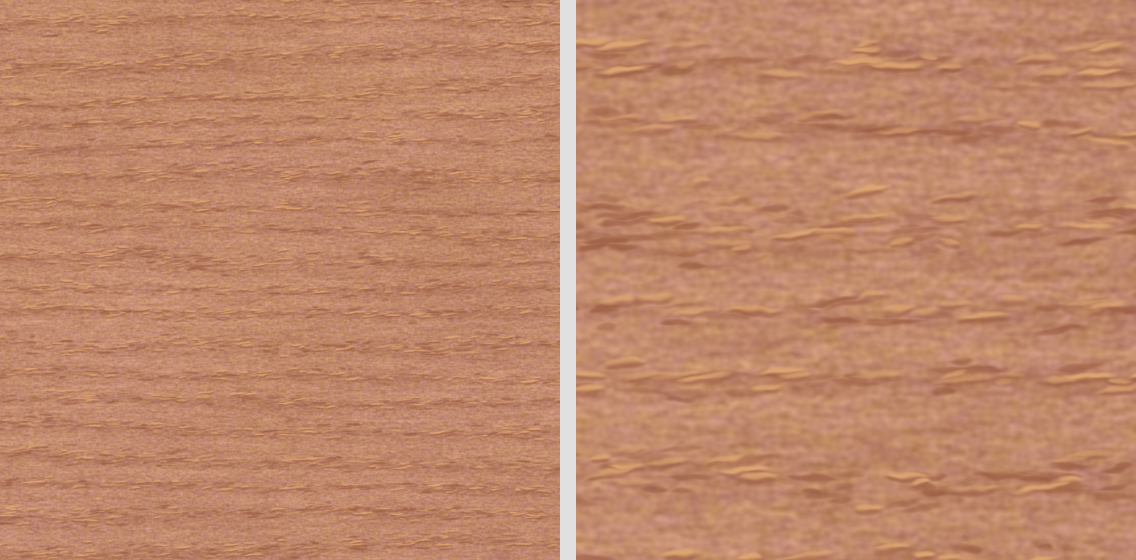
Left, the full canvas; right, a detail of the centre.
Write a Shadertoy shader that draws this texture.

```glsl
// Planed ring-porous wood with its grain running left to right.
// Warped rings set soft tone bands; ragged tapered pores, pale or
// reddish, crowd along each ring over fine stretched fibre noise.

vec2 hash2(vec2 p) {
    vec3 q = fract(p.xyx * vec3(0.1031, 0.1030, 0.0973));
    q += dot(q, q.yzx + 33.33);
    return fract((q.xx + q.yz) * q.zy);
}

float corner(vec2 cell, vec2 offset, vec2 f) {
    return dot(hash2(cell + offset) * 2.0 - 1.0, f - offset);
}

float gradientNoise(vec2 p) {
    vec2 cell = floor(p), f = fract(p);
    vec2 u = f * f * f * (f * (f * 6.0 - 15.0) + 10.0);
    return mix(mix(corner(cell, vec2(0, 0), f), corner(cell, vec2(1, 0), f), u.x),
               mix(corner(cell, vec2(0, 1), f), corner(cell, vec2(1, 1), f), u.x), u.y);
}

// Growth coordinate: each whole step is one ring.
float ringCoord(vec2 p) {
    return p.y * 19.5 + 1.1 * gradientNoise(vec2(p.x * 0.8, p.y * 7.0) + 3.7)
         + 0.28 * gradientNoise(p * vec2(5.0, 16.0) + 41.3);
}

// Signed distance from the pore line of the ring, -0.5 to 0.5.
float ringOffset(vec2 p) {
    return fract(ringCoord(p)) - 0.5;
}

// Coverage of pale pores (x) and reddish pores (y).
vec2 pores(vec2 p, float soft) {
    vec2 cover = vec2(0.0);
    vec2 size = vec2(0.034, 0.009);
    for (int layer = 0; layer < 3; layer++) {
        vec2 shift = float(layer) * vec2(17.37, 31.41);
        vec2 home = floor(p / size + shift);
        for (int j = -1; j <= 1; j++)
        for (int i = -1; i <= 1; i++) {
            vec2 cell = home + vec2(i, j);
            vec2 jitter = hash2(cell + 57.0);
            vec2 shape = hash2(cell + 211.0);
            vec2 kind = hash2(cell + 433.0);
            vec2 centre = (cell + jitter - shift) * size;

            // Pores are kept near the ring line, in uneven clusters.
            float band = exp(-pow(ringOffset(centre) / 0.17, 2.0));
            float cluster = 1.0 + 0.9 * gradientNoise(centre * vec2(9.0, 20.0) + 8.0);
            if (kind.x > 0.9 * band * cluster) continue;

            // Tapered sliver, mostly rising to the right.
            vec2 d = p - centre;
            d.y -= d.x * mix(-0.06, 0.19, shape.y);
            float t = d.x / mix(0.007, 0.024, shape.x);
            float taper = max(1.0 - t * t, 0.0);
            float ends = smoothstep(1.0, 0.4, abs(t));
            float strength = mix(0.35, 1.0, hash2(cell + 91.0).x);
            float pale = smoothstep(soft, -soft, abs(d.y) - 0.0016 * taper);
            float red = smoothstep(soft, -soft, abs(d.y + 0.0026) - 0.0019 * taper);
            if (kind.y < 0.45) {
                cover = max(cover, ends * strength * vec2(pale, 0.8 * red));
            } else {
                cover.y = max(cover.y, ends * strength * red);
            }
        }
    }
    return cover;
}

void mainImage(out vec4 fragColor, in vec2 fragCoord) {
    vec2 uv = fragCoord / iResolution.y;
    float soft = max(1.0 / iResolution.y, 0.0013);

    // Ring tone: dark just under the pore line, paler further away.
    float offset = ringOffset(uv);
    float below = smoothstep(0.08, -0.08, offset) * smoothstep(-0.5, -0.08, offset);
    float poreZone = exp(-pow(offset / 0.2, 2.0));
    float tone = 0.36 - 0.55 * below - 0.12 * poreZone;

    // Broad drift, long streaks, fibres and fine speckle.
    float fibre = gradientNoise(uv * vec2(24.0, 150.0) + 19.0);
    float speckle = gradientNoise(uv * vec2(100.0, 240.0) + 77.0);
    tone += 0.65 * gradientNoise(uv * vec2(2.0, 5.0) + 12.0);
    tone += 0.80 * gradientNoise(uv * vec2(5.0, 60.0) + 5.0);
    tone += 1.25 * fibre + 1.60 * speckle;
    tone += 1.10 * gradientNoise(uv * vec2(215.0, 245.0) + 33.0);

    vec3 color = vec3(0.742, 0.521, 0.411) + tone * vec3(0.055, 0.059, 0.050);

    // Pinkish and yellowish patches, broad and fine.
    float pink = 0.7 * gradientNoise(uv * vec2(3.0, 9.0) + 63.0)
               + 1.5 * gradientNoise(uv * vec2(40.0, 95.0) + 29.0)
               + 1.7 * gradientNoise(uv * vec2(100.0, 150.0) + 51.0);
    pink += 0.4 * (0.5 - uv.y);
    color += pink * vec3(0.003, -0.003, 0.036);

    // Pores with ragged outlines: reddish hollows, then pale slivers.
    vec2 ragged = uv + vec2(0.004, 0.0024) * vec2(
        gradientNoise(uv * vec2(70.0, 140.0) + 7.0),
        gradientNoise(uv * vec2(90.0, 160.0) + 83.0));
    vec2 cover = pores(ragged, soft) * (1.0 + 0.7 * vec2(fibre, -fibre));
    color = mix(color, vec3(0.620, 0.375, 0.270), clamp(0.80 * cover.y, 0.0, 1.0));
    color = mix(color, vec3(0.865, 0.645, 0.440), clamp(0.95 * cover.x, 0.0, 1.0));

    fragColor = vec4(color, 1.0);
}
```
